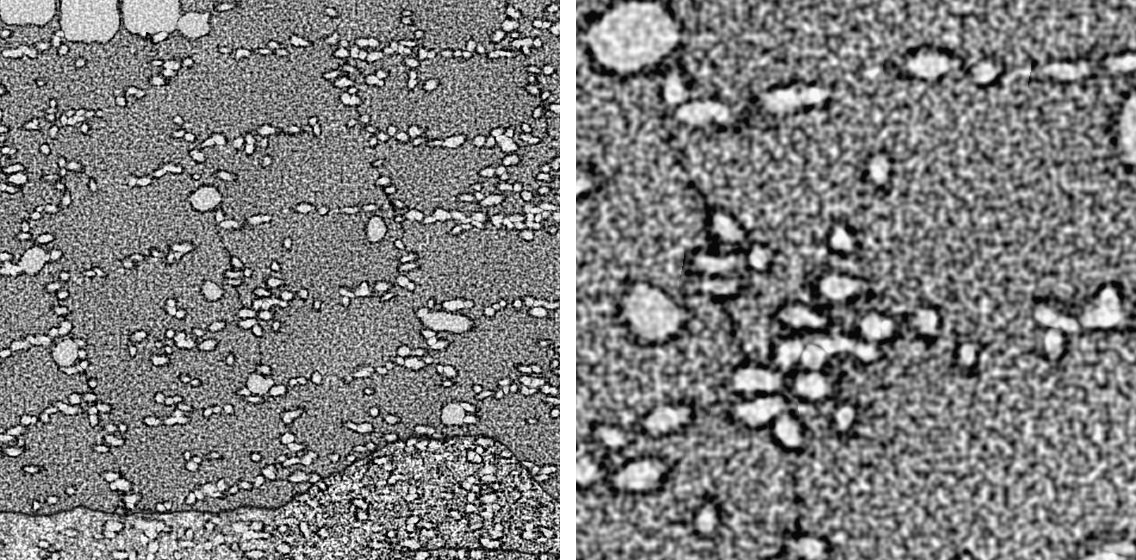
Left: the whole. Right: its middle third, enlarged.
Give the GLSL for this texture, as a Shadertoy shader.

```glsl
// Grey micrograph of muscle tissue: grainy fibres split by slanted dark seams and
// rows of pale vesicles, with a dark membrane and coarse nucleus along the bottom.
// Built from gradient noise, a skewed warped lattice and jittered cell vesicles.

vec2 hash2(vec2 p) {
    vec3 q = fract(vec3(p.xyx) * vec3(0.1031, 0.103, 0.0973));
    q += dot(q, q.yzx + 33.33);
    return fract((q.xx + q.yz) * q.zy);
}

float corner(vec2 cell, vec2 offset, vec2 f) {
    float angle = 6.2832 * hash2(cell + offset).x;
    return dot(vec2(cos(angle), sin(angle)), f - offset);
}

float gradientNoise(vec2 p) {
    vec2 c = floor(p), f = fract(p);
    vec2 u = f * f * f * (f * (f * 6.0 - 15.0) + 10.0);
    return mix(mix(corner(c, vec2(0, 0), f), corner(c, vec2(1, 0), f), u.x),
               mix(corner(c, vec2(0, 1), f), corner(c, vec2(1, 1), f), u.x), u.y);
}

// Soft bump of a given width around zero
float ridge(float d, float width) {
    return exp(-d * d / (width * width));
}

// Distances to the slanted seam (x) and to the cross row (y)
vec2 seamDistances(vec2 p) {
    p += 0.02 * vec2(gradientNoise(p * 9.0 + 70.0), gradientNoise(p * 9.0 + 40.0));
    float s = (p.x - 0.052 - 0.34 * (p.y - 0.39)) / 0.328;
    float column = floor(s);
    float tilt = max(0.0, 0.32 - 0.16 * column);
    float row = (p.y + tilt * (p.x - 0.15 - 0.3 * column) - 0.245) / 0.15
              + 0.15 * (1.0 - column) * (2.0 - column);
    return vec2((fract(s + 0.5) - 0.5) * 0.31, (fract(row + 0.5) - 0.5) * 0.15);
}

float membraneHeight(float x) {
    return mix(0.915, 0.785, smoothstep(0.46, 0.72, x)) + 0.12 * smoothstep(0.86, 1.02, x)
         + 0.022 * gradientNoise(vec2(x * 12.0, 5.5));
}

float ellipse(vec2 p, vec2 radii) {
    return (length(p / radii) - 1.0) * min(radii.x, radii.y);
}

// Small vesicles crowd along seams, rows and cluttered patches
float smallVesicles(vec2 p) {
    const float density = 58.0;
    float d = 1.0;
    vec2 home = floor(p * density);
    for (int j = -1; j <= 1; j++)
    for (int i = -1; i <= 1; i++) {
        vec2 cell = home + vec2(i, j);
        vec2 h = hash2(cell + 11.0), k = hash2(cell + 97.0);
        vec2 centre = (cell + 0.15 + 0.7 * h) / density;
        vec2 seam = seamDistances(centre);
        float below = step(membraneHeight(centre.x), centre.y);
        float clutter = smoothstep(0.0, 0.4, gradientNoise(centre * 4.5 + 8.0))
                      * (0.12 + 0.35 * smoothstep(0.75, 1.0, centre.x));
        float chance = max(0.85 * ridge(seam.y, 0.010), 0.5 * ridge(seam.x, 0.016)) + clutter;
        chance = mix(chance, 0.22, below);
        vec2 radii = vec2(0.005 + 0.008 * k.y * k.y, 0.0035 + 0.004 * h.x);
        vec2 q = p - centre;
        q.y += 0.5 * (h.y - 0.5) * q.x;
        if (k.x < chance) d = min(d, ellipse(q, radii));
    }
    return d;
}

// Large vacuoles beside the seams, and fat cells in the upper left
float largeVesicles(vec2 p) {
    float d = 1.0;
    for (int i = 0; i < 9; i++) {
        float n = float(i);
        vec2 h = hash2(vec2(n, 23.0));
        float y = 0.3 + 0.055 * n;
        float x = 0.052 + 0.328 * mod(n, 3.0) + 0.34 * (y - 0.39) + 0.09 * (h.x - 0.5);
        vec2 q = p - vec2(x, y);
        q.y += 0.6 * (h.y - 0.5) * q.x;
        d = min(d, ellipse(q, vec2(0.016 + 0.04 * h.x * h.x, 0.012 + 0.012 * h.y)));
    }
    for (int i = 0; i < 3; i++) {
        float n = float(i);
        vec2 q = abs(p - vec2(0.05 + 0.11 * n, 0.0)) - vec2(0.022, 0.015 + 0.03 * mod(n + n * n, 5.0) / 2.0);
        d = min(d, length(max(q, 0.0)) + min(max(q.x, q.y), 0.0) - 0.027);
    }
    return min(d, ellipse(p - vec2(0.345, 0.045), vec2(0.026, 0.021)));
}

void mainImage(out vec4 fragColor, in vec2 fragCoord) {
    vec2 p = fragCoord / iResolution.xy;
    p.y = 1.0 - p.y;
    vec2 warped = p + 0.006 * vec2(gradientNoise(p * 45.0), gradientNoise(p * 45.0 + 31.0));

    // Fibre grain and slow mottling
    float grain = gradientNoise(p * 150.0) + gradientNoise(p * 235.0 + 17.0);
    float coarse = gradientNoise(p * 95.0 + 53.0);
    float shade = 0.505 + 0.06 * gradientNoise(p * 7.0);
    float contrast = 0.53;

    // Dark seams with pale, rougher margins
    vec2 seam = seamDistances(p);
    float margin = max(ridge(seam.x, 0.018), ridge(seam.y, 0.012));
    shade += margin * (0.05 + 0.35 * coarse);
    shade -= 0.38 * ridge(seam.x, 0.004) * smoothstep(-0.25, 0.3, gradientNoise(p * 7.0 + 3.0));

    // Bright cytoplasm at lower left, coarse nucleus at lower right
    float depth = warped.y - membraneHeight(warped.x);
    float below = smoothstep(-0.002, 0.002, depth);
    float nucleus = smoothstep(0.46, 0.52, p.x);
    float lower = mix(0.66, 0.54, nucleus) + 0.5 * coarse + 0.3 * gradientNoise(p * 28.0);
    shade = mix(shade, lower, below);
    contrast = mix(contrast, mix(0.5, 0.75, nucleus), below);

    // Vesicles: dark rim, pale and smoother inside
    float large = largeVesicles(warped);
    float vesicle = min(smallVesicles(warped), large);
    float inside = 1.0 - smoothstep(-0.002, 0.0015, vesicle);
    shade -= 0.36 * ridge(vesicle - 0.0035, 0.0028);
    shade = mix(shade, large < 0.001 ? 0.79 : 0.88, inside);
    contrast = mix(contrast, 0.27, inside);

    // Membrane and a second fold near the lower edge
    float fold = warped.y - 0.98 - 0.5 * (warped.x - 0.83) * (warped.x - 0.83);
    float membrane = max(ridge(depth, 0.0038), ridge(fold, 0.0035) * smoothstep(0.66, 0.76, p.x));
    shade = mix(shade, 0.05, 0.9 * membrane);
    contrast *= 1.0 - 0.6 * membrane;

    fragColor = vec4(vec3(clamp(shade + contrast * grain, 0.03, 0.97)), 1.0);
}
```
